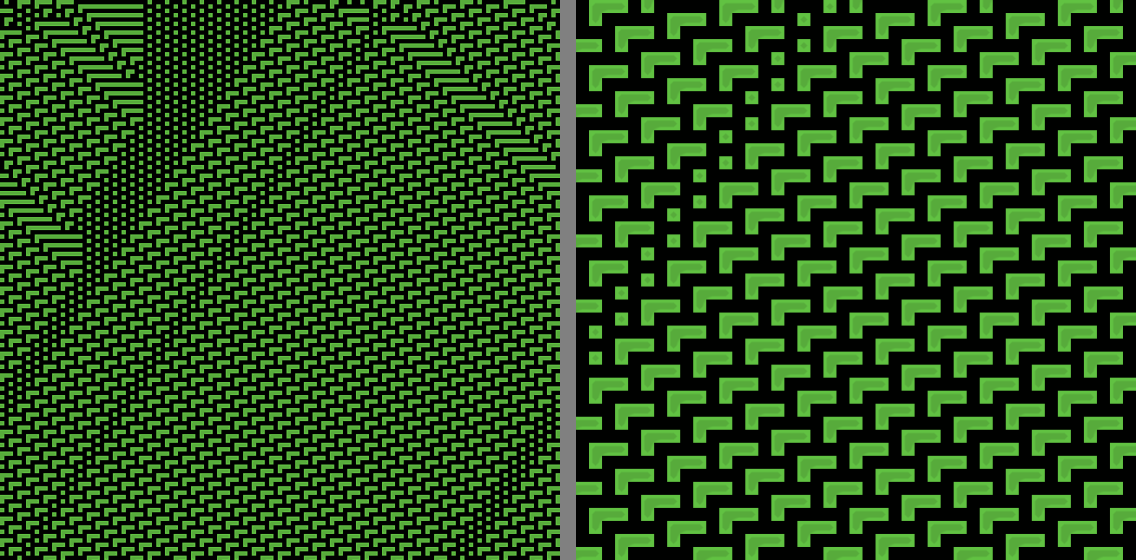
Left: the whole. Right: its middle third, enlarged.
This pattern is drawn by a WebGL 2 fragment shader. Its source:

```glsl
#version 300 es
precision highp float;
precision highp int;
// Draws a one-dimensional cellular automaton growing downward as green hooks on black.

uniform vec2 u_resolution;
out vec4 fragColor;

const float GRID = 129.0;          // visible cells across and down
const int RING = 128;              // simulated cells, joined end to end
const int STRIPE_START = 17;       // empty run that grows into stripes
const int DOTS_START = 34;         // run that grows into dotted columns
const int DOTS_END = 64;
const int DOT_PERIOD = 4;
const int HOOK_PERIOD = 10;        // period of the hook background
const int HOOK_PHASE = 6;
const float LEFT_NOISE = 0.35;     // share of seed cells flipped
const float RIGHT_NOISE = 0.14;
const float RIM_START = 0.65;      // closeness to a cell centre
const float RIM_END = 0.85;
const vec3 BLACK = vec3(0.0, 0.005, 0.0);
const vec3 GREEN_CORE = vec3(0.34, 0.67, 0.23);
const vec3 GREEN_RIM = vec3(0.38, 0.76, 0.26);

float hash(float n) {
    return fract(sin(n * 12.9898 + 4.1414) * 43758.5453);
}

// State of one cell in the first row
bool seedCell(int column) {
    if (column >= STRIPE_START && column < DOTS_START) return false;
    if (column >= DOTS_START && column < DOTS_END) {
        return (column - DOTS_START) % DOT_PERIOD == 0;
    }
    int k = (column + HOOK_PERIOD - HOOK_PHASE) % HOOK_PERIOD;
    bool hook = k < 3 || k == 4;
    float noise = column < STRIPE_START ? LEFT_NOISE : RIGHT_NOISE;
    return hook != (hash(float(column)) < noise);
}

// First row, packed as 32 cells per word
uvec4 seedRow() {
    uvec4 row = uvec4(0u);
    for (int i = 0; i < RING; i++) {
        if (seedCell(i)) row[i >> 5] |= 1u << uint(i & 31);
    }
    return row;
}

// A cell lives if its left is empty and it equals its right
uvec4 nextRow(uvec4 row) {
    uvec4 left = (row << 1u) | (row.wxyz >> 31u);
    uvec4 right = (row >> 1u) | (row.yzwx << 31u);
    return ~left & ~(row ^ right);
}

float cellAt(uvec4 row, int column) {
    int i = clamp(column, 0, int(GRID) - 1) % RING;
    return float((row[i >> 5] >> uint(i & 31)) & 1u);
}

void main() {
    // Cell coordinates, with row zero at the top
    vec2 uv = gl_FragCoord.xy / u_resolution;
    vec2 p = vec2(uv.x, 1.0 - uv.y) * GRID - 0.5;
    ivec2 cell = ivec2(floor(p));
    vec2 f = fract(p);

    // Grow the two rows around this point
    uvec4 upper = seedRow();
    for (int i = 0; i < cell.y; i++) upper = nextRow(upper);
    uvec4 lower = cell.y < 0 ? upper : nextRow(upper);

    vec2 top = vec2(cellAt(upper, cell.x), cellAt(upper, cell.x + 1));
    vec2 bottom = vec2(cellAt(lower, cell.x), cellAt(lower, cell.x + 1));

    // Sharp coverage smoothed over one pixel
    vec2 edge = clamp((f - 0.5) * u_resolution / GRID + 0.5, 0.0, 1.0);
    vec2 sharp = mix(top, bottom, edge.y);
    float coverage = mix(sharp.x, sharp.y, edge.x);

    // Wide blend separates the core of a stroke from its brighter rim
    vec2 wide = mix(top, bottom, f.y);
    float depth = mix(wide.x, wide.y, f.x);
    vec3 green = mix(GREEN_RIM, GREEN_CORE, smoothstep(RIM_START, RIM_END, depth));

    fragColor = vec4(mix(BLACK, green, coverage), 1.0);
}
```
